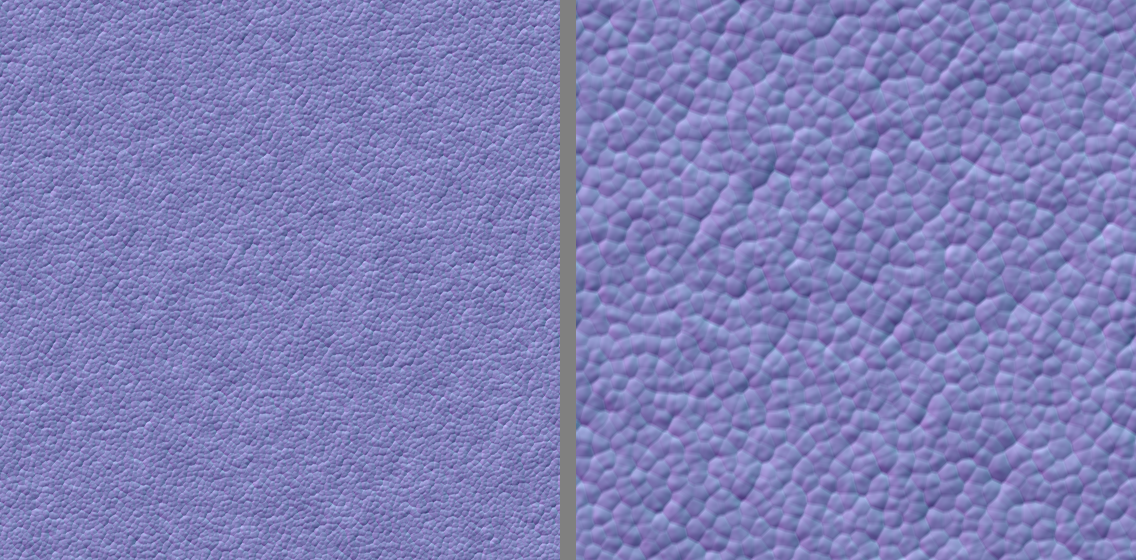
Left, the full canvas; right, a detail of the centre.
Reproduce this texture map procedurally as a Shadertoy shader.

```glsl
float hash(vec2 cell) {
    uvec2 q = uvec2(ivec2(cell)) * uvec2(1597334673u, 3812015801u);
    uint n = (q.x ^ q.y) * 1597334673u;
    n = (n ^ (n >> 15)) * 2246822519u;
    return float((n ^ (n >> 13)) >> 8) / 16777216.0;
}

float valueNoise(vec2 p) {
    vec2 cell = floor(p), f = fract(p);
    f = f * f * (3.0 - 2.0 * f);
    return mix(mix(hash(cell), hash(cell + vec2(1, 0)), f.x),
               mix(hash(cell + vec2(0, 1)), hash(cell + vec2(1, 1)), f.x), f.y);
}

mat2 rotation(float angle) {
    float c = cos(angle), s = sin(angle);
    return mat2(c, s, -s, c);
}

// Rounded domes that meet in sharp creases
float pebbles(vec2 p) {
    vec2 cell = floor(p);
    float nearest = 4.0;
    for (int y = -1; y <= 1; y++)
    for (int x = -1; x <= 1; x++) {
        vec2 c = cell + vec2(x, y);
        vec2 toSeed = c + vec2(hash(c), hash(c + 531.0)) - p;
        nearest = min(nearest, dot(toSeed, toSeed));
    }
    return -nearest;
}

// Leathery relief: soft swells, pebbles and fine wrinkles
float relief(vec2 p) {
    return 0.6 * valueNoise(rotation(0.25) * p * 65.0 + 300.0)
         + pebbles(rotation(0.6) * p * 115.0)
         + 0.35 * valueNoise(rotation(1.9) * p * 250.0 + 700.0);
}

void mainImage(out vec4 fragColor, in vec2 fragCoord) {
    vec2 uv = fragCoord / iResolution.y;

    // Slope of the relief across a fixed fraction of the canvas
    vec2 e = vec2(0.00125, 0.0);
    vec2 slope = vec2(relief(uv + e.xy) - relief(uv - e.xy),
                      relief(uv + e.yx) - relief(uv - e.yx));

    // Light from the upper left; sideways slopes shift violet to cyan
    float light = dot(slope, vec2(0.4, -0.92)) * 0.38;
    float tint = dot(slope, vec2(0.92, 0.4)) * 0.105;

    // Faint uneven tone across the sheet
    light += 0.06 * (valueNoise(rotation(1.1) * uv * 40.0 + 90.0) - 0.5);

    vec3 periwinkle = vec3(0.498, 0.499, 0.723);
    vec3 color = periwinkle + light + tint * vec3(1.0, -1.0, 0.1);
    fragColor = vec4(clamp(color, 0.0, 1.0), 1.0);
}
```
